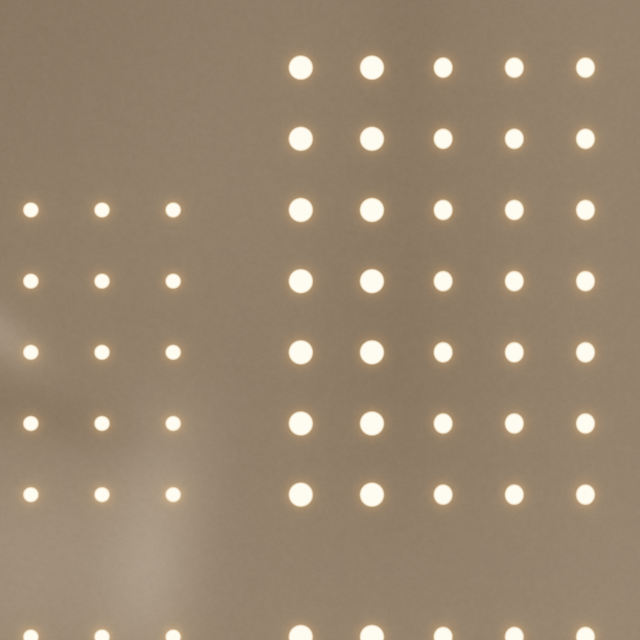
A WebGL 2 fragment shader for this pattern:

```glsl
#version 300 es
precision highp float;
// Two blocks of bright round lamps on a warm taupe wall with soft reflections.
// Each block is a clamped square lattice of ellipses with a thin amber halo;
// the wall is a sum of smooth gradients and gaussian patches with fine grain.
uniform vec2 u_resolution;
out vec4 fragColor;

const float PITCH = 0.1112;

float hash(vec2 p) {
  vec3 q = fract(vec3(p.xyx) * 0.1031);
  q += dot(q, q.yzx + 33.33);
  return fract((q.x + q.y) * q.z);
}

float noise(vec2 p) {
  vec2 i = floor(p), f = fract(p);
  f = f * f * (3.0 - 2.0 * f);
  return mix(mix(hash(i), hash(i + vec2(1, 0)), f.x),
             mix(hash(i + vec2(0, 1)), hash(i + vec2(1, 1)), f.x), f.y);
}

// Gaussian patch, rotated by angle, with a separate spread along each axis
float patchAt(vec2 p, vec2 center, vec2 spread, float angle) {
  float c = cos(angle), s = sin(angle);
  vec2 d = p - center;
  d = vec2(c * d.x + s * d.y, c * d.y - s * d.x) / spread;
  return exp(-dot(d, d));
}

vec3 wall(vec2 p) {
  vec3 color = vec3(0.562, 0.492, 0.411);
  float light = 0.016 * smoothstep(0.72, 1.0, p.x);
  light += 0.020 * (1.0 - smoothstep(0.0, 0.45, p.y));
  light -= 0.024 * patchAt(p, vec2(0.62, 0.46), vec2(0.11, 0.30), 0.0);
  light -= 0.022 * patchAt(p, vec2(0.0, 1.0), vec2(0.32, 0.26), 0.0);
  light -= 0.020 * patchAt(p, vec2(0.64, 1.0), vec2(0.07, 0.25), 0.0);
  light -= 0.030 * patchAt(p, vec2(0.08, 0.35), vec2(0.20, 0.045), -0.25);
  light += 0.012 * patchAt(p, vec2(0.30, 0.75), vec2(0.20, 0.25), 0.0);
  // Cool reflections in the lower left and at the left edge
  float shine = 0.080 * patchAt(p, vec2(0.235, 0.12), vec2(0.075, 0.16), -0.08);
  shine += 0.035 * patchAt(p, vec2(0.27, 0.30), vec2(0.08, 0.10), 0.0);
  shine += 0.050 * patchAt(p, vec2(0.05, 0.13), vec2(0.17, 0.17), 0.0);
  shine += 0.075 * patchAt(p, vec2(-0.01, 0.485), vec2(0.085, 0.035), -0.65);
  color += light + shine * vec3(1.0, 1.06, 1.10);
  // Plaster grain
  float grain = noise(p * 260.0) + 0.6 * noise(p * 110.0 + 17.0) - 0.8;
  return color + 0.012 * grain;
}

// Signed distance to the nearest lamp of a block whose top left lamp is at origin
float lamps(vec2 p, vec2 origin, float columns, float firstRow, bool wide) {
  vec2 cell = round(vec2(p.x - origin.x, origin.y - p.y) / PITCH);
  cell = clamp(cell, vec2(0.0, firstRow), vec2(columns - 1.0, 8.0));
  if (cell.y == 7.0) {
    cell.y = p.y > origin.y - 7.0 * PITCH ? 6.0 : 8.0;
  }
  vec2 d = p - origin - vec2(cell.x, -cell.y) * PITCH;
  vec2 radii = vec2(0.0122, 0.0119);
  if (wide) radii = cell.x < 2.0 ? vec2(0.0190) : vec2(0.0149, 0.0161);
  return (length(d / radii) - 1.0) * min(radii.x, radii.y);
}

void main() {
  vec2 p = gl_FragCoord.xy / u_resolution;
  float pixel = 1.0 / min(u_resolution.x, u_resolution.y);
  vec3 color = wall(p);

  float left = lamps(p, vec2(0.0482, 0.8943), 3.0, 2.0, false);
  float right = lamps(p, vec2(0.4700, 0.8943), 5.0, 0.0, true);
  float dist = min(left, right);

  // Amber halo, then the lamp with its cream rim
  float outside = max(dist, 0.0);
  color += vec3(0.10, 0.065, 0.015) * exp(-outside / 0.0060);
  color += vec3(0.020, 0.012, 0.0) * exp(-outside / 0.020);
  vec3 lamp = mix(vec3(0.93, 0.87, 0.77), vec3(0.998, 0.99, 0.945),
                  smoothstep(0.0, 0.0035, -dist));
  color = mix(color, lamp, 1.0 - smoothstep(-pixel, pixel, dist));

  fragColor = vec4(color, 1.0);
}
```
